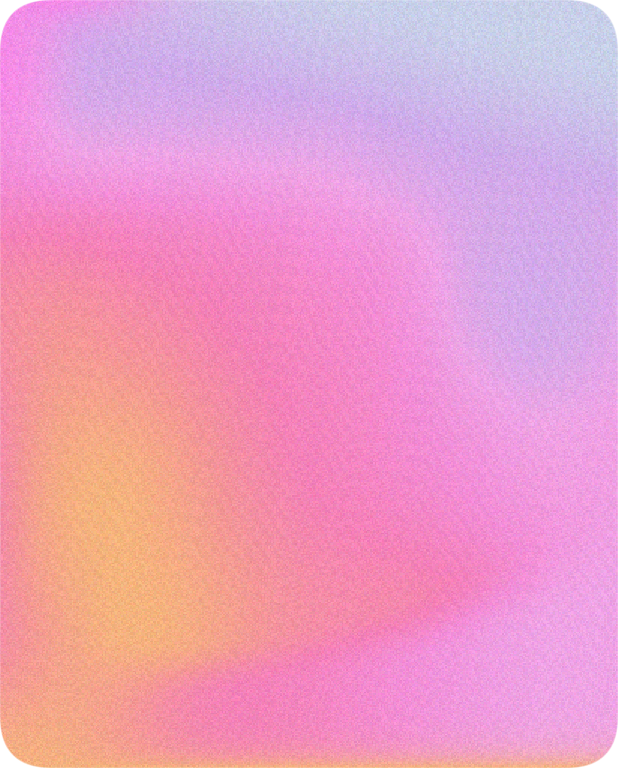
A Shadertoy shader for this background:

```glsl
// Grainy pastel gradient card: orange glow through pink to lavender and pale blue.

const vec3 ORANGE = vec3(0.96, 0.70, 0.49);
const vec3 MAGENTA = vec3(0.98, 0.51, 0.91);
const vec3 PAPER = vec3(1.0);

// Warm to cool colour stops, one per unit of tone
const vec3 STOPS[7] = vec3[7](
    ORANGE,
    vec3(0.957, 0.59, 0.59),  // coral
    vec3(0.957, 0.505, 0.72), // hot pink
    vec3(0.95, 0.555, 0.84),  // orchid
    vec3(0.935, 0.64, 0.90),  // pink lilac
    vec3(0.81, 0.67, 0.92),   // lavender
    vec3(0.785, 0.815, 0.915)); // pale blue

float hash(vec2 p) {
    return fract(sin(dot(p, vec2(12.9898, 78.233))) * 43758.5453);
}

// Soft elliptical spot; a higher sharpness flattens its middle
float glow(vec2 p, vec2 centre, vec2 radius, float sharpness) {
    vec2 d = (p - centre) / radius;
    return exp(-pow(dot(d, d), sharpness));
}

float segmentDistance(vec2 p, vec2 a, vec2 b) {
    vec2 along = b - a;
    return distance(p, a + along * clamp(dot(p - a, along) / dot(along, along), 0.0, 1.0));
}

vec3 ramp(float tone) {
    vec3 colour = STOPS[0];
    for (int i = 1; i < 7; i++) {
        colour = mix(colour, STOPS[i], clamp(tone - float(i - 1), 0.0, 1.0));
    }
    return colour;
}

// Signed distance to a box with smooth, squarish corners
float softBox(vec2 p, vec2 halfSize, float radius) {
    const float power = 2.7;
    vec2 q = max(abs(p) - halfSize + radius, 0.0);
    return pow(pow(q.x, power) + pow(q.y, power), 1.0 / power) - radius;
}

// Tone spreading out from the warm core: fast to pink, then slowly to lilac
float warmTone(vec2 uv) {
    float d = segmentDistance(uv, vec2(0.22, 0.20), vec2(0.17, 0.33));
    float tone = 2.0 * smoothstep(0.0, 0.36, d) + 1.8 * smoothstep(0.25, 0.77, d);
    tone += 0.5 * smoothstep(0.6, 0.8, uv.y);
    tone -= glow(uv, vec2(0.76, 0.20), vec2(0.25, 0.12), 1.0);
    tone -= 0.7 * glow(uv, vec2(0.0, 0.62), vec2(0.2, 0.15), 1.0);
    tone += 0.65 * glow(uv, vec2(-0.02, 0.36), vec2(0.07, 0.17), 1.0);
    return tone;
}

// Lower sweep under a rising curved edge, blurred towards both ends
float addSweep(float tone, vec2 uv) {
    float rise = pow(uv.x, 4.0);
    float edge = 0.10 + 0.08 * uv.x + 0.13 * rise;
    float blur = 0.035 + 0.05 * rise + 0.06 * (1.0 - smoothstep(0.0, 0.35, uv.x));
    float below = 1.0 - smoothstep(edge - blur, edge + blur, uv.y);
    float sweep = 0.2 + 1.8 * smoothstep(0.05, 0.4, uv.x) + 2.0 * smoothstep(0.35, 0.95, uv.x);
    return mix(tone, sweep, below);
}

// Cool band along the top, joined to a lobe on the right
float addCool(float tone, vec2 uv) {
    float lift = 0.1 * smoothstep(0.5, 0.9, uv.x);
    float band = smoothstep(0.69, 0.91, uv.y + lift) * smoothstep(-0.03, 0.16, uv.x);
    float lobe = 0.95 * glow(uv, vec2(0.88, 0.635), vec2(0.17, 0.17), 1.6);
    float cool = 4.9 + 1.1 * smoothstep(0.84, 1.06, uv.y + 0.22 * (uv.x - 0.4));
    return mix(tone, cool, 1.0 - (1.0 - band) * (1.0 - lobe));
}

void mainImage(out vec4 fragColor, in vec2 fragCoord) {
    vec2 uv = fragCoord / iResolution.xy;
    vec2 p = fragCoord / iResolution.y;
    vec2 halfSize = 0.5 * vec2(iResolution.x / iResolution.y, 1.0);

    // Main colour field
    float tone = addCool(addSweep(warmTone(uv), uv), uv);
    vec3 colour = ramp(tone);

    // Magenta corner and orange lower rim
    colour = mix(colour, MAGENTA, glow(uv, vec2(0.08, 1.02), vec2(0.16, 0.05), 1.0));
    colour = mix(colour, MAGENTA, 0.75 * glow(uv, vec2(0.0, 0.92), vec2(0.08, 0.1), 1.0));
    colour = mix(colour, ORANGE, exp(-uv.y / 0.018));

    // Fine grain, part grey and part coloured
    vec2 cell = floor(p * 512.0);
    vec3 tint = vec3(hash(cell + 11.0), hash(cell + 37.0), hash(cell + 73.0));
    colour += 0.055 * (hash(cell) - 0.5) + 0.065 * (tint - 0.5);

    // Rounded card on paper
    float pixel = 1.0 / iResolution.y;
    float outside = smoothstep(-pixel, pixel, softBox(p - halfSize, halfSize, 0.075));
    fragColor = vec4(mix(clamp(colour, 0.0, 1.0), PAPER, outside), 1.0);
}
```
